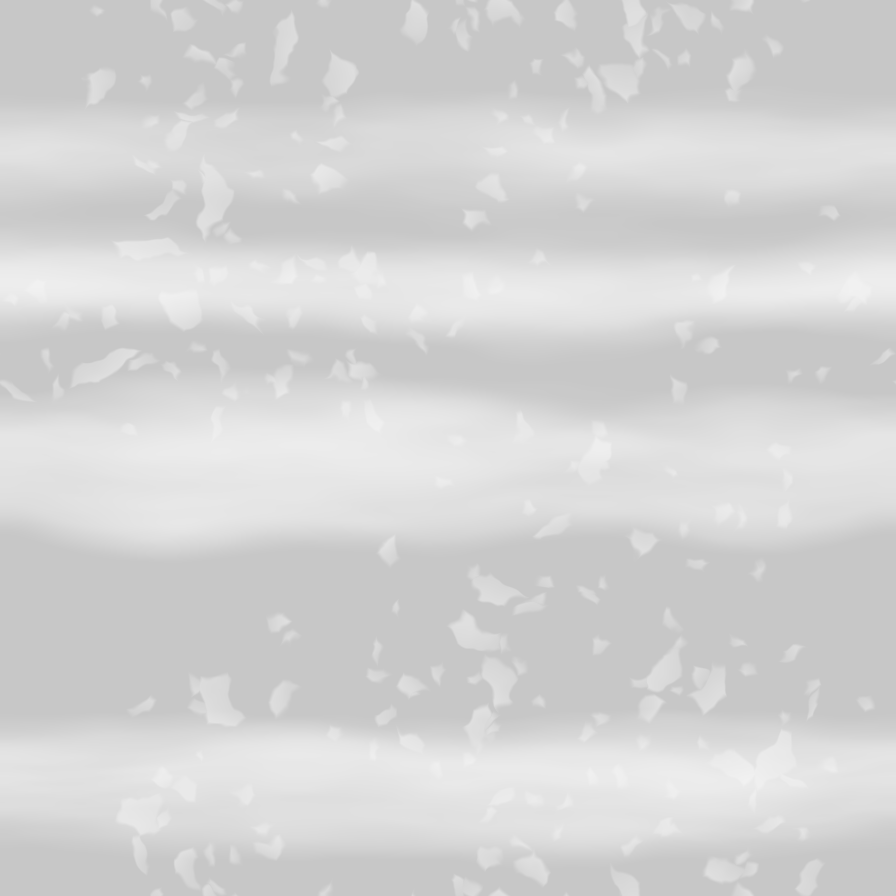
Give the GLSL for this texture, as a Shadertoy shader.

```glsl
// Pale horizontal mist bands on flat grey, scattered with translucent flakes.
// Bands are wrapped bell curves broken up by stretched noise; flakes are
// clustered, ragged polygons from a jittered grid. Everything wraps at the edges.

const float TAU = 6.2831853;
const float BASE_GREY = 0.78;
const float MIST_WHITE = 0.975;
const int BAND_COUNT = 6;

// Each band: centre height, half width, strength
const vec3 BANDS[BAND_COUNT] = vec3[](
    vec3(0.825, 0.052, 0.62), vec3(0.667, 0.043, 0.90),
    vec3(0.497, 0.052, 0.92), vec3(0.425, 0.032, 0.52),
    vec3(0.140, 0.054, 0.92), vec3(0.072, 0.030, 0.40));

// Three random values from a whole-number cell and a seed
vec3 hash3(vec2 cell, float seed) {
    uvec3 v = uvec3(ivec3(vec3(cell, seed))) * 1664525u + 1013904223u;
    v.x += v.y * v.z; v.y += v.z * v.x; v.z += v.x * v.y;
    v ^= v >> 16u;
    v.x += v.y * v.z; v.y += v.z * v.x; v.z += v.x * v.y;
    return vec3(v >> 8u) / 16777216.0;
}

// Value noise that repeats after one canvas
float wrapNoise(vec2 uv, vec2 period, float seed) {
    vec2 p = uv * period;
    vec2 i = floor(p), f = fract(p);
    f = f * f * f * (f * (f * 6.0 - 15.0) + 10.0);
    vec2 a = mod(i, period), b = mod(i + 1.0, period);
    return mix(mix(hash3(a, seed).x, hash3(vec2(b.x, a.y), seed).x, f.x),
               mix(hash3(vec2(a.x, b.y), seed).x, hash3(b, seed).x, f.x), f.y);
}

float wrapFbm(vec2 uv, vec2 period, int octaves, float seed) {
    float sum = 0.0, weight = 0.5, total = 0.0;
    for (int k = 0; k < octaves; k++) {
        sum += weight * wrapNoise(uv, period, seed + float(k));
        total += weight;
        weight *= 0.5;
        period *= 2.0;
    }
    return sum / total;
}

// Soft horizontal bands with drifting height and fine streaks
float mist(vec2 uv) {
    float drift = wrapFbm(uv, vec2(3.0, 5.0), 3, 11.0) - 0.5;
    float streaks = wrapFbm(uv + vec2(0.0, 0.05 * drift), vec2(3.0, 15.0), 4, 21.0);
    float y = uv.y + 0.055 * drift;
    float density = 0.0;
    for (int k = 0; k < BAND_COUNT; k++) {
        vec3 band = BANDS[k];
        float offset = (fract(y - band.x + 0.5) - 0.5) / band.y;
        float along = wrapNoise(vec2(uv.x, 0.0), vec2(4.0, 1.0), 31.0 + float(k));
        density += band.z * (0.65 + 0.6 * along) * exp(-offset * offset);
    }
    density *= 0.5 + streaks;
    density += 0.22 * (streaks - 0.5);
    return 1.0 - exp(-1.25 * max(density - 0.14, 0.0));
}

// Uneven five-sided polygon, stretched along a random direction
float flakeDistance(vec2 p, float radius, vec3 rnd) {
    float turn = TAU * rnd.x;
    mat2 spin = mat2(cos(turn), sin(turn), -sin(turn), cos(turn));
    p = spin * p;
    p.x *= 1.0 + 0.9 * rnd.y;
    float d = -1.0;
    for (int k = 0; k < 5; k++) {
        float wobble = fract(rnd.z * 7.0 + float(k) * 0.618);
        float angle = TAU * (float(k) + 0.6 * wobble) / 5.0;
        d = max(d, dot(p, vec2(cos(angle), sin(angle))) - radius * (0.55 + 0.5 * wobble));
    }
    return d;
}

// Flakes on a jittered grid, kept only inside noisy clusters
float flakes(vec2 uv, float cells, float presence, float seed) {
    vec2 ragged = vec2(wrapFbm(uv, vec2(28.0), 3, seed + 1.0),
                       wrapFbm(uv, vec2(28.0), 3, seed + 5.0)) - 0.5;
    vec2 p = (uv + 0.028 * ragged) * cells;
    vec2 home = floor(p);
    float blur = 0.0035 * cells;
    float cover = 0.0;
    for (int j = -1; j <= 1; j++)
    for (int i = -1; i <= 1; i++) {
        vec2 cell = home + vec2(i, j);
        vec2 id = mod(cell, cells);
        vec3 place = hash3(id, seed + 40.0);
        vec3 form = hash3(id, seed + 50.0);
        float cluster = wrapNoise(id / cells, vec2(5.0), 61.0);
        float keep = step(place.z, presence * smoothstep(0.25, 0.75, cluster));
        vec2 q = p - cell - place.xy;
        float radius = mix(0.2, 0.52, form.y * form.y);
        float d = flakeDistance(q, radius, form);
        float fade = dot(q, vec2(cos(TAU * form.z), sin(TAU * form.z))) / radius;
        float shade = clamp(0.78 + 0.35 * fade, 0.2, 1.0);
        cover = max(cover, keep * shade * (1.0 - smoothstep(-blur, blur, d)));
    }
    return cover;
}

void mainImage(out vec4 fragColor, in vec2 fragCoord) {
    vec2 uv = fragCoord / iResolution.xy;
    float flake = max(flakes(uv, 13.0, 0.62, 100.0), 0.85 * flakes(uv, 27.0, 0.5, 200.0));
    float light = 1.0 - (1.0 - mist(uv)) * (1.0 - 0.48 * flake);
    fragColor = vec4(vec3(mix(BASE_GREY, MIST_WHITE, light)), 1.0);
}
```
